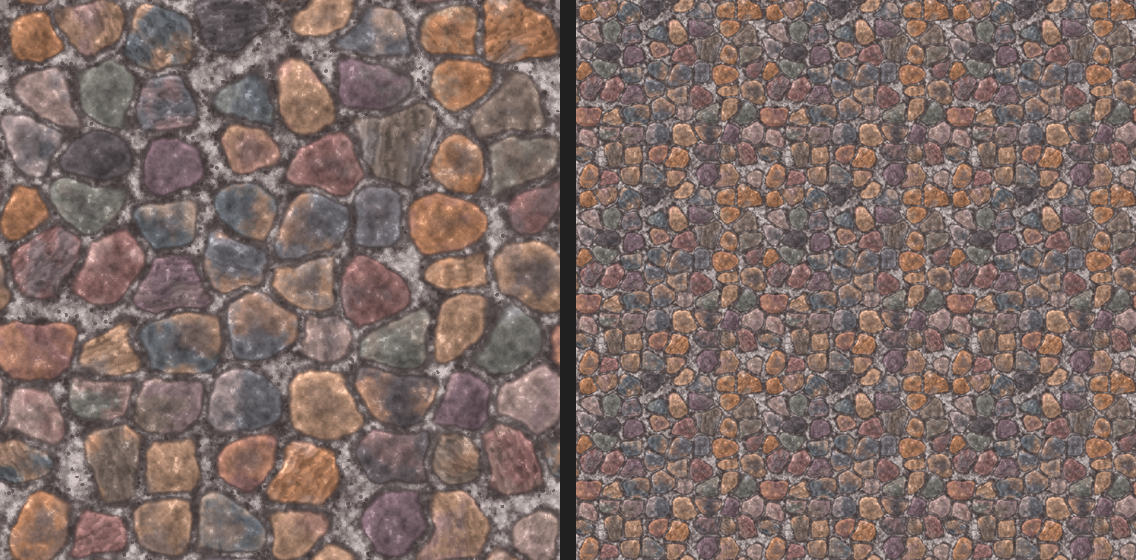
Left, the tile; right, the same tile 3 across and 3 down.
This texture is drawn by a Shadertoy shader. Its source:

```glsl
// Seamless cobbles: rounded river stones of mixed colours set in gritty grey mortar.
#define GRID vec2(8.0, 9.0)   // stones across and up
#define JITTER 0.56           // scatter of stone centres, in cells
#define SIZE_MIN 0.39         // stone radius range, in cells
#define SIZE_MAX 0.62
#define GAP 0.045             // half the joint between touching stones
#define EDGE 0.022            // softness of the outline
#define MORTAR_DARK vec3(0.33, 0.29, 0.29)
#define MORTAR_LIGHT vec3(0.78, 0.73, 0.72)
#define PATINA vec3(0.31, 0.28, 0.29)
#define CREVICE vec3(0.20, 0.165, 0.165)
#define LIGHT_DIR vec2(-0.45, 0.89)

const vec3 STONE_COLORS[10] = vec3[10](
    vec3(0.37, 0.38, 0.40),   // slate
    vec3(0.43, 0.42, 0.40),   // green grey
    vec3(0.44, 0.36, 0.39),   // mauve
    vec3(0.50, 0.37, 0.36),   // brick
    vec3(0.62, 0.49, 0.41),   // tan
    vec3(0.62, 0.44, 0.33),   // ochre
    vec3(0.59, 0.50, 0.48),   // pink
    vec3(0.35, 0.32, 0.33),   // basalt
    vec3(0.46, 0.40, 0.37),   // brown
    vec3(0.41, 0.40, 0.42));  // blue grey

struct Stone { float dist; vec2 offset; vec2 local; vec2 id; };

vec3 hash3(vec2 p) {
    vec3 q = fract(p.xyx * vec3(0.1031, 0.1030, 0.0973));
    q += dot(q, q.yxz + 33.33);
    return fract((q.xxy + q.yzz) * q.zyx);
}

// Value noise that wraps after a whole number of cells.
float wrapNoise(vec2 p, float period) {
    vec2 i = floor(p), f = fract(p);
    f = f * f * (3.0 - 2.0 * f);
    vec2 a = mod(i, period), b = mod(i + 1.0, period);
    return mix(mix(hash3(a).x, hash3(vec2(b.x, a.y)).x, f.x),
               mix(hash3(vec2(a.x, b.y)).x, hash3(b).x, f.x), f.y);
}

float fbm(vec2 uv, float period) {
    float sum = 0.0, amp = 0.5;
    for (int i = 0; i < 4; i++) {
        sum += amp * wrapNoise(uv * period + float(i) * 3.37, period);
        period *= 2.0;
        amp *= 0.6;
    }
    return sum / 1.088;
}

// Wrapping cellular noise: distance to the nearest grain and its random shade.
vec2 grains(vec2 uv, float period) {
    vec2 p = uv * period, cell = floor(p), best = vec2(9.0, 0.0);
    for (int y = -1; y <= 1; y++)
    for (int x = -1; x <= 1; x++) {
        vec2 c = cell + vec2(x, y);
        vec3 h = hash3(mod(c, period) + 71.0);
        float d = length(c + h.xy - p);
        if (d < best.x) best = vec2(d, h.z);
    }
    return best;
}

// Signed distance to an egg-like superellipse with a wavy outline.
float pebble(vec2 p, vec3 h, vec3 k) {
    float size = mix(SIZE_MIN, SIZE_MAX, sqrt(h.x));
    float aspect = mix(1.0, 1.32, h.y);
    vec2 radii = size * vec2(sqrt(aspect), 1.0 / sqrt(aspect));
    radii.y *= 1.0 + 0.6 * (k.x - 0.5) * clamp(p.x / radii.x, -1.0, 1.0);
    float power = mix(2.0, 3.2, k.y);
    vec2 e = pow(abs(p / radii) + 1e-4, vec2(power));
    float a = atan(p.y, p.x + 1e-5);
    float wave = 0.07 * sin(3.0 * a + 6.28 * k.z) + 0.035 * sin(5.0 * a + 19.0 * k.x);
    return (pow(e.x + e.y, 1.0 / power) * (1.0 + wave) - 1.0) * size;
}

// Nearest stone, trimmed where it meets its neighbour.
Stone findStone(vec2 p) {
    Stone s = Stone(9.0, vec2(0.0), vec2(0.0), vec2(0.0));
    float second = 9.0;
    vec2 cell = floor(p);
    for (int y = -1; y <= 1; y++)
    for (int x = -1; x <= 1; x++) {
        vec2 c = cell + vec2(x, y), id = mod(c, GRID);
        vec3 h = hash3(id + 5.0), k = hash3(id + 37.0);
        vec2 off = p - c - 0.5 - JITTER * (hash3(id + 91.0).xy - 0.5);
        float turn = 6.2832 * h.z, cs = cos(turn), sn = sin(turn);
        vec2 local = mat2(cs, -sn, sn, cs) * off;
        float d = pebble(local, h, k);
        if (d < s.dist) { second = s.dist; s = Stone(d, off, local, id); }
        else second = min(second, d);
    }
    float joint = 0.5 * (s.dist - second) + GAP;
    float blend = max(0.1 - abs(s.dist - joint), 0.0);
    s.dist = max(s.dist, joint) + blend * blend * 2.5;
    return s;
}

vec3 mortarColor(vec2 uv, float fine) {
    vec2 grit = grains(uv, 120.0);
    float tone = 0.5 + 1.1 * (fbm(uv, 14.0) - 0.5) + 1.3 * (fine - 0.5);
    tone += 0.36 * (grit.y - 0.5) + 0.22 * (0.45 - grit.x);
    vec3 col = mix(MORTAR_DARK, MORTAR_LIGHT, clamp(tone + 0.14, 0.0, 1.1));
    return mix(col, CREVICE, 0.6 * step(0.93, grit.y) * smoothstep(0.6, 0.3, grit.x));
}

vec3 stoneColor(Stone s, vec2 uv, float fine) {
    vec3 h = hash3(s.id + 17.0), k = hash3(s.id + 53.0);
    float mottle = fbm(uv + h.yz, 16.0);
    vec3 col = mix(STONE_COLORS[int(h.x * 10.0)], STONE_COLORS[int(h.y * 10.0)],
                   0.6 * smoothstep(0.42, 0.68, mottle));
    // Worn dark centre, veins, speckle and soft top light.
    float depth = clamp(-s.dist / 0.42, 0.0, 1.0);
    col = mix(col, PATINA, 0.65 * h.z * smoothstep(0.35, 0.85, depth + 0.9 * (mottle - 0.5)));
    float vein = sin(s.local.y * 38.0 + 14.0 * mottle) * sin(s.local.y * 17.0 + 9.0 * fine);
    col *= 1.0 + 0.14 * smoothstep(0.5, 0.9, k.x) * vein;
    col *= 1.06 + 0.85 * (fine - 0.5) + 0.45 * (mottle - 0.5);
    col += 0.12 * smoothstep(0.66, 0.82, fine);
    col *= 1.0 + 0.28 * dot(s.offset, LIGHT_DIR) * (1.0 - 0.5 * depth);
    col *= 1.0 + 0.12 * smoothstep(0.3, 0.08, depth);
    return mix(col, CREVICE, 0.55 * smoothstep(-0.055, 0.0, s.dist));
}

void mainImage(out vec4 fragColor, in vec2 fragCoord) {
    vec2 uv = fragCoord / iResolution.xy;
    float fine = fbm(uv + 0.37, 64.0);
    vec2 warp = vec2(fbm(uv, 22.0), fbm(uv + 0.53, 22.0)) - 0.5;
    Stone s = findStone(uv * GRID + 0.16 * warp);

    // Mortar darkens in the dirt around each stone.
    float dirt = smoothstep(0.14, 0.0, s.dist + 0.22 * (fine - 0.5));
    vec3 mortar = mix(mortarColor(uv, fine), CREVICE, 0.62 * dirt);
    float cover = smoothstep(EDGE, -EDGE, s.dist);
    fragColor = vec4(clamp(mix(mortar, stoneColor(s, uv, fine), cover), 0.0, 1.0), 1.0);
}
```
